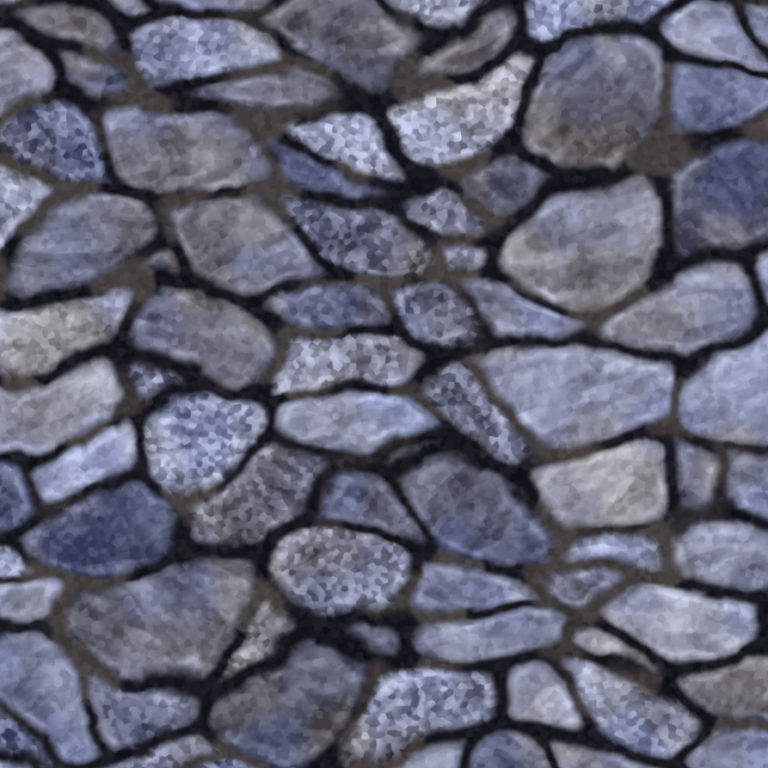
This texture is drawn by a WebGL 1 fragment shader. Its source:

```glsl
precision highp float;
uniform vec2 u_resolution;

vec2 hash2(vec2 c) {
  return fract(sin(vec2(dot(c, vec2(127.1, 311.7)), dot(c, vec2(269.5, 183.3)))) * 43758.5);
}

// Cellular noise: random cell values blended by distance
float cellNoise(vec2 p) {
  float sum = 0.0, total = 0.0;
  for (int y = -1; y <= 1; y++) {
    for (int x = -1; x <= 1; x++) {
      vec2 cell = floor(p) + vec2(float(x), float(y));
      vec2 d = cell + hash2(cell) - p;
      float w = exp(-7.0 * dot(d, d));
      sum += w * hash2(cell + 57.0).x;
      total += w;
    }
  }
  return sum / total;
}

// Stone centre, with every other row shifted
vec2 stoneCentre(vec2 cell) {
  return cell + vec2(0.5 * mod(cell.y, 2.0), 0.0) + 0.08 + 0.84 * hash2(cell);
}

// Squared distance less a random weight, so that stones differ in size
float power(vec2 toCentre, vec2 cell) {
  return dot(toCentre, toCentre) - 0.6 * hash2(cell + 31.0).x;
}

void main() {
  vec2 uv = gl_FragCoord.xy / u_resolution.y;

  // Bent courses and rough outlines
  vec2 bent = uv;
  bent.y += 0.035 * sin(7.0 * uv.x + 5.0 * uv.y) + 0.012 * sin(17.0 * uv.x - 9.0 * uv.y);
  bent += 0.03 * (vec2(cellNoise(uv * 9.0), cellNoise(uv * 9.0 + 40.0)) - 0.5);
  bent += 0.009 * (vec2(cellNoise(uv * 38.0), cellNoise(uv * 38.0 + 70.0)) - 0.5);
  vec2 scale = vec2(6.2, 11.0);
  vec2 p = bent * scale;

  // Find the stone
  float nearest = 100.0;
  vec2 stone = vec2(0.0), toStone = vec2(0.0);
  for (int y = -2; y <= 2; y++) {
    for (int x = -2; x <= 2; x++) {
      vec2 cell = floor(p) + vec2(float(x), float(y));
      vec2 d = stoneCentre(cell) - p;
      float reach = power(d, cell);
      if (reach < nearest) {
        nearest = reach;
        stone = cell;
        toStone = d;
      }
    }
  }

  // Distance to its border in canvas units, with rounded corners
  float blend = 0.0001;
  for (int y = -2; y <= 2; y++) {
    for (int x = -2; x <= 2; x++) {
      vec2 cell = floor(p) + vec2(float(x), float(y));
      vec2 d = stoneCentre(cell) - p;
      vec2 axis = d - toStone;
      if (dot(axis, axis) > 0.0001) {
        float border = 0.5 * (power(d, cell) - nearest) / length(axis * scale);
        blend += exp(-140.0 * border);
      }
    }
  }
  vec2 trait = hash2(stone + 11.0);
  vec2 trait2 = hash2(stone + 83.0);
  float edge = -log(blend) / 140.0 - 0.0005 - 0.004 * trait2.x;

  // Stone surface: mottling, slanted streaks and fine grain
  float slant = (trait.y - 0.5) * 1.6;
  vec2 along = mat2(cos(slant), -sin(slant), sin(slant), cos(slant)) * uv;
  float mottle = cellNoise(uv * 22.0 + 5.0) - 0.5;
  float streak = cellNoise(along * vec2(28.0, 75.0)) - 0.5;
  float grain = cellNoise(uv * 125.0) - 0.5;
  float speckle = mix(0.22, 0.65, smoothstep(0.55, 0.95, trait2.y));
  float tone = 0.47 + 0.5 * (trait.x - 0.5) + 0.3 * mottle + 0.3 * streak + speckle * grain;
  tone -= 0.12 * toStone.y;

  // Pale worn rim
  float rim = exp(-pow((edge - 0.013) / 0.006, 2.0));
  tone += rim * (0.04 + 0.5 * max(cellNoise(uv * 30.0 + 90.0) - 0.4, 0.0));

  vec3 color = mix(vec3(0.23, 0.23, 0.28), vec3(0.75, 0.77, 0.86), clamp(tone, 0.0, 1.1));
  float warmth = 0.65 * trait2.x + 0.8 * (cellNoise(uv * 13.0 + 20.0) - 0.5) + 0.1;
  color += mix(vec3(-0.025, -0.01, 0.06), vec3(0.025, 0.005, -0.045), clamp(warmth, 0.0, 1.0));

  // Dark joints with some earth
  float earth = smoothstep(0.45, 0.8, cellNoise(uv * 16.0 + 33.0));
  vec3 joint = mix(vec3(0.09, 0.09, 0.12), vec3(0.27, 0.25, 0.25), earth) + 0.07 * grain;
  color *= mix(0.78, 1.0, smoothstep(0.004, 0.016, edge));
  color = mix(joint, color, smoothstep(-0.001, 0.008, edge));
  gl_FragColor = vec4(color, 1.0);
}
```
